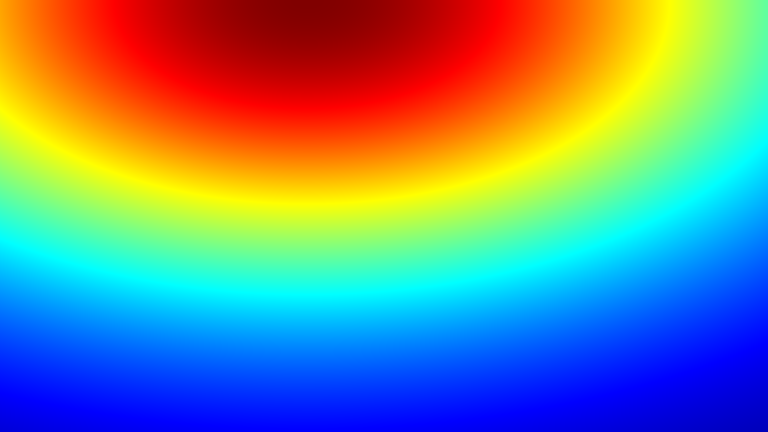
Write a Shadertoy shader that draws this background.

```glsl
// Bell-shaped falloff around a centre, 1 at the peak
float gaussian(vec2 p, vec2 centre, float sigma) {
    vec2 d = (p - centre) / sigma;
    return exp(-0.5 * dot(d, d));
}

// Rainbow ramp: navy, blue, cyan, yellow, red, maroon
vec3 heatRamp(float heat) {
    vec3 bandCentres = vec3(3.0, 2.0, 1.0);
    return clamp(1.5 - abs(4.0 * heat - bandCentres), 0.0, 1.0);
}

void mainImage(out vec4 fragColor, in vec2 fragCoord) {
    vec2 uv = fragCoord / iResolution.xy;

    // Hot spot on the top edge, stretched with the canvas
    vec2 hotSpot = vec2(0.4, 1.0);
    float spread = 0.487;

    float heat = gaussian(uv, hotSpot, spread);
    fragColor = vec4(heatRamp(heat), 1.0);
}
```
